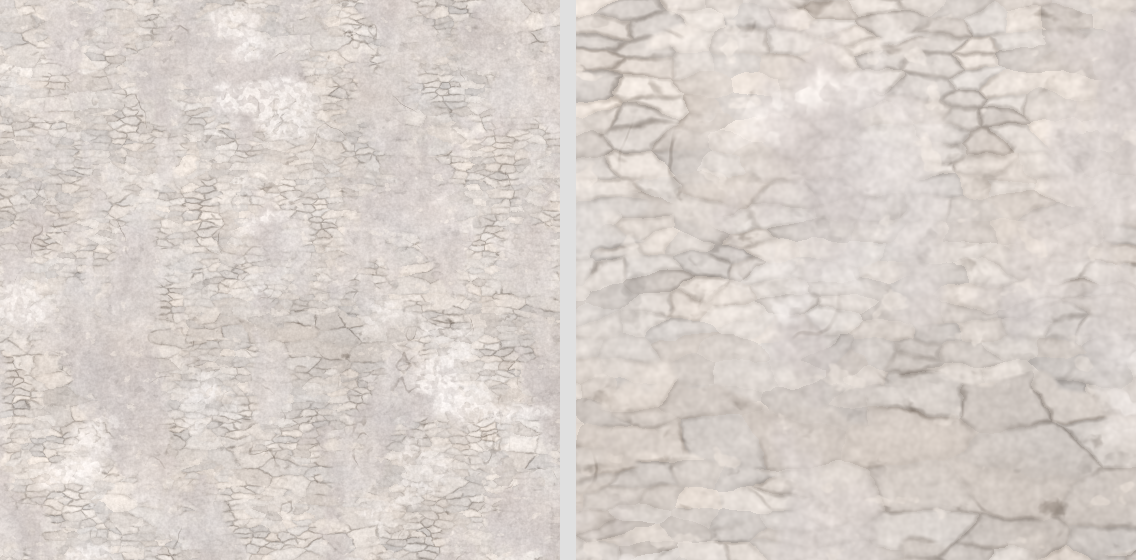
Left: the whole. Right: its middle third, enlarged.
This texture is drawn by a Shadertoy shader. Its source:

```glsl
// Pale weathered wall: coursed rubble stone showing through worn, streaked plaster.

vec2 hash2(vec2 p) {
    vec3 q = fract(p.xyx * vec3(0.1031, 0.1030, 0.0973));
    q += dot(q, q.yzx + 33.33);
    return fract((q.xx + q.yz) * q.zy);
}

float gradientDot(vec2 cell, vec2 f, vec2 corner) {
    float angle = 6.2832 * hash2(cell + corner).x;
    return dot(vec2(cos(angle), sin(angle)), f - corner);
}

float gradientNoise(vec2 p) {
    vec2 i = floor(p), f = p - i;
    vec2 u = f * f * f * (f * (f * 6.0 - 15.0) + 10.0);
    return mix(mix(gradientDot(i, f, vec2(0, 0)), gradientDot(i, f, vec2(1, 0)), u.x),
               mix(gradientDot(i, f, vec2(0, 1)), gradientDot(i, f, vec2(1, 1)), u.x), u.y);
}

float fbm(vec2 p) {
    float sum = 0.0, amp = 1.0;
    for (int i = 0; i < 4; i++) {
        sum += amp * gradientNoise(p);
        p = mat2(1.6, 1.2, -1.2, 1.6) * p + 17.3;
        amp *= 0.5;
    }
    return sum;
}

// Voronoi stones: x = distance to the joint in canvas units, yz = random per stone
vec3 stones(vec2 p, vec2 scale) {
    p *= scale;
    vec2 cell = floor(p), f = p - cell, nearest = vec2(0), nearestCell = vec2(0);
    float best = 9.0;
    for (int y = -1; y <= 1; y++)
    for (int x = -1; x <= 1; x++) {
        vec2 g = vec2(x, y);
        vec2 r = g + 0.1 + 0.8 * hash2(cell + g) - f;
        if (dot(r, r) < best) { best = dot(r, r); nearest = r; nearestCell = g; }
    }
    float joint = 9.0;
    for (int y = -2; y <= 2; y++)
    for (int x = -2; x <= 2; x++) {
        vec2 g = nearestCell + vec2(x, y);
        vec2 r = g + 0.1 + 0.8 * hash2(cell + g) - f;
        vec2 across = r - nearest;
        if (dot(across, across) > 1e-4)
            joint = min(joint, dot(0.5 * (r + nearest), across) / length(across * scale));
    }
    return vec3(joint, hash2(cell + nearestCell + 71.0));
}

// Shaded stones with thin, partly filled joints
vec3 masonry(vec2 p, vec2 scale, float jointDepth) {
    vec3 s = stones(p, scale);
    vec3 col = mix(vec3(0.795, 0.766, 0.745), vec3(0.905, 0.873, 0.846), s.y);
    col += (s.z - 0.5) * vec3(0.012, 0.0, -0.012);
    col += 0.025 * smoothstep(0.001, 0.006, s.x);
    float joint = 1.0 - smoothstep(0.0001, 0.0028, s.x);
    return col - joint * jointDepth * vec3(0.17, 0.175, 0.18);
}

void mainImage(out vec4 fragColor, in vec2 fragCoord) {
    vec2 uv = fragCoord / iResolution.y;
    vec2 warp = vec2(fbm(uv * 14.0), fbm(uv * 14.0 + 40.0));
    vec2 ragged = vec2(fbm(uv * 65.0 + 7.0), fbm(uv * 65.0 + 31.0));
    vec2 p = uv + warp * vec2(0.012, 0.007) + ragged * vec2(0.0035, 0.002);
    float mottle = fbm(uv * 32.0 + 9.0);

    // Large and small stones, in separate zones
    float jointDepth = smoothstep(-0.3, 0.6, fbm(uv * 15.0 + 60.0));
    vec3 large = masonry(p, vec2(16.0, 36.0), jointDepth);
    vec3 small = masonry(p + 5.0, vec2(36.0, 82.0), jointDepth);
    vec3 col = mix(large, small, smoothstep(-0.04, 0.04, fbm(uv * vec2(6.0, 9.0) + 21.0) + 0.14));

    // Shadowed gaps between stones
    float gap = smoothstep(0.42, 0.85, fbm(p * vec2(38.0, 48.0) + 80.0));
    col -= gap * vec3(0.15, 0.155, 0.16);

    // Plaster with vertical streaks, tonal patches and ragged, half worn edges
    float cover = fbm(uv * vec2(6.5, 4.0) + 3.0) + 0.3 * mottle;
    float streak = fbm(uv * vec2(30.0, 7.0) + 12.0);
    float patches = smoothstep(-0.3, 0.3, fbm(uv * vec2(8.0, 5.0) + 66.0));
    vec3 plaster = mix(vec3(0.815, 0.78, 0.768), vec3(0.865, 0.835, 0.82), patches);
    plaster += 0.035 * streak + 0.035 * mottle;
    col = mix(col, plaster, 0.85 * smoothstep(-0.06, 0.22, cover));

    // Pale chips and dull pits
    float fleck = fbm(uv * vec2(34.0, 42.0) + 33.0);
    col = mix(col, vec3(0.925, 0.89, 0.86), 0.6 * smoothstep(0.4, 0.55, fleck));
    col -= 0.05 * smoothstep(0.38, 0.6, -fleck);

    // Fine broken cracks
    float crack = 1.0 - smoothstep(0.003, 0.022, abs(fbm(uv * vec2(6.0, 4.5) + 52.0) + 0.05 * mottle));
    crack *= smoothstep(0.05, 0.45, fbm(uv * 13.0 + 90.0));
    col -= crack * vec3(0.12, 0.125, 0.13);

    // Flaking whitewash
    float wash = fbm(uv * vec2(3.2, 5.5) + 14.0) + 0.12 * mottle;
    float flakes = smoothstep(-0.12, 0.15, gradientNoise(p * 75.0) + 0.5 * gradientNoise(p * 130.0));
    col = mix(col, vec3(0.95, 0.925, 0.91), smoothstep(0.3, 0.5, wash) * (0.4 + 0.55 * flakes));

    // Broad stains, warm and cool drift, and grain
    col += 0.055 * fbm(uv * 4.0 + 27.0) + 0.04 * fbm(uv * 60.0);
    col += fbm(uv * 9.0 + 44.0) * vec3(0.01, 0.0, -0.01);
    col += 0.045 * gradientNoise(uv * 170.0) + 0.03 * gradientNoise(uv * 300.0);

    fragColor = vec4(clamp(col + 0.004, 0.0, 1.0), 1.0);
}
```
